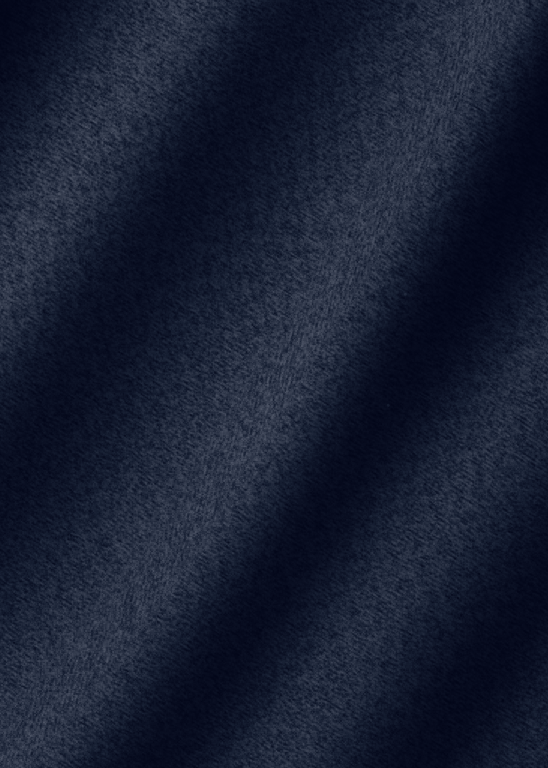
Reproduce this texture procedurally as a WebGL 2 fragment shader.

```glsl
#version 300 es
precision highp float;

uniform vec2 u_resolution;
out vec4 fragColor;

float hash(vec2 p) {
  return fract(sin(dot(p, vec2(12.9898, 78.233))) * 43758.5453);
}

float noise(vec2 p) {
  vec2 cell = floor(p);
  vec2 f = fract(p);
  f = f * f * (3.0 - 2.0 * f);
  return mix(mix(hash(cell), hash(cell + vec2(1.0, 0.0)), f.x),
             mix(hash(cell + vec2(0.0, 1.0)), hash(cell + 1.0), f.x), f.y);
}

// Soft ridge with a separate falloff on each side
float ridge(float s, float center, float leftWidth, float rightWidth) {
  float d = s - center;
  d /= d < 0.0 ? leftWidth : rightWidth;
  return exp(-d * d);
}

// Short fibres lying along the given angle, centred on zero
float fibres(vec2 p, float angle) {
  float c = cos(angle), s = sin(angle);
  vec2 q = vec2(c * p.x + s * p.y, c * p.y - s * p.x);
  float strand = noise(q * vec2(240.0, 330.0) + 31.0) - 0.5;
  float wobble = 5.0 * noise(q * 75.0 + 7.0);
  float twill = sin(q.y * 1150.0 + wobble) * noise(q * 190.0 + 53.0);
  return strand + 0.30 * twill;
}

void main() {
  vec2 p = gl_FragCoord.xy / u_resolution.y;

  // Fold axes: s runs across the folds, a along them
  float s = dot(p, vec2(0.836, -0.549));
  float a = dot(p, vec2(0.549, 0.836));
  s += 0.014 * (noise(vec2(a * 3.0, s * 2.0) + 4.0) - 0.5);

  // Draped folds
  float bow = 0.1 * (a - 0.55) * (a - 0.55);
  float crest = ridge(s, 0.038 - bow, 0.165, mix(0.086, 0.062, a));
  float light = 0.74 * crest
              + 0.68 * ridge(s, -0.345, 0.105, 0.083)
              + 0.54 * ridge(s, 0.300, 0.082, 0.098)
              + 0.38 * ridge(s, 0.580, 0.075, 0.100);
  light *= 0.9 + 0.2 * noise(p * 5.0 + 11.0);

  // Woven nap, steeper along the narrow top of the main crest
  float steep = 0.8 * smoothstep(0.86, 1.0, crest);
  float nap = mix(fibres(p, -0.55), fibres(p, 1.35), steep);
  float mottle = noise(p * 70.0 + 19.0) - 0.5;
  float fuzz = hash(floor(p * 512.0)) - 0.5;
  float grain = 1.25 * nap + 0.22 * mottle + 0.75 * fuzz;
  light += grain * (0.035 + 0.56 * light);

  // Sparse lint
  vec2 lintCell = floor(p * 90.0);
  vec2 lintOffset = fract(p * 90.0) - 0.5;
  float lint = step(0.9985, hash(lintCell + 3.0));
  light += 0.25 * lint * (1.0 - smoothstep(0.08, 0.25, length(lintOffset)));

  // Navy dye from shadow to sheen
  vec3 color = mix(vec3(0.008, 0.022, 0.096), vec3(0.088, 0.122, 0.198),
                   clamp(light / 0.38, 0.0, 1.0));
  color = mix(color, vec3(0.235, 0.265, 0.335),
              clamp((light - 0.38) / 0.54, 0.0, 1.4));
  fragColor = vec4(color, 1.0);
}
```
